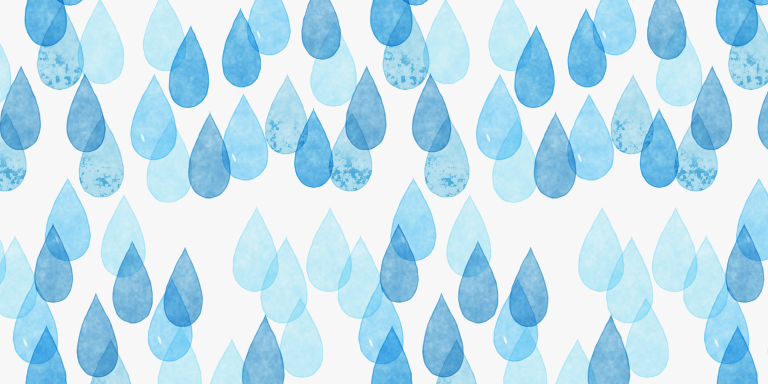
A WebGL 2 fragment shader for this pattern:

```glsl
#version 300 es
precision highp float;
// Watercolour raindrops in overlapping pairs on near-white paper.
// Pairs sit in loosely jittered rows, five to a repeat, each row slid sideways;
// each drop absorbs light like a wash, so overlaps deepen by multiplication.

uniform vec2 u_resolution;
out vec4 fragColor;

const vec2 CELL = vec2(0.18, 0.273);  // room for one pair, in canvas heights
const float COLUMNS = 5.0;            // pairs across one repeat
const float HALF_HEIGHT = 0.107;      // half the length of a drop

float hash(vec2 p) {
    vec3 q = fract(vec3(p.xyx) * 0.1031);
    q += dot(q, q.yzx + 33.33);
    return fract((q.x + q.y) * q.z);
}

float noise(vec2 p) {
    vec2 i = floor(p), f = fract(p);
    f = f * f * (3.0 - 2.0 * f);
    return mix(mix(hash(i), hash(i + vec2(1, 0)), f.x),
               mix(hash(i + vec2(0, 1)), hash(i + vec2(1, 1)), f.x), f.y);
}

float fbm(vec2 p) {
    float sum = 0.0, gain = 0.5;
    for (int i = 0; i < 4; i++) {
        sum += gain * noise(p);
        p = mat2(1.6, 1.2, -1.2, 1.6) * p + 7.3;
        gain *= 0.5;
    }
    return sum;
}

// Approximate signed distance to a teardrop with its tip upward
float dropDistance(vec2 q, float girth) {
    float s = clamp(q.y / HALF_HEIGHT, -0.999, 0.999);
    float width = girth * sqrt(1.0 + s) * pow(1.0 - s, 1.13);
    float slope = width * (0.5 / (1.0 + s) - 1.13 / (1.0 - s)) / HALF_HEIGHT;
    slope = clamp(slope, -4.0, 4.0);
    float side = (abs(q.x) - width) / sqrt(1.0 + slope * slope);
    return max(side, abs(q.y) - HALF_HEIGHT);
}

// Light passed by one drop; kind runs over four washes
vec3 dropWash(vec2 q, float kind, vec2 seed, float pixel) {
    float girth = kind < 2.0 ? 0.051 : 0.046;
    float d = dropDistance(q, girth) + 0.002 * (noise(q * 70.0 + seed) - 0.5);
    float mask = 1.0 - smoothstep(-pixel, pixel, d);
    if (mask <= 0.0) return vec3(1);

    vec3 pale = vec3(0.79, 0.95, 0.995);
    vec3 light = vec3(0.64, 0.885, 0.99);
    vec3 vivid = vec3(0.43, 0.76, 0.93);
    vec3 slate = vec3(0.50, 0.75, 0.89);
    vec3 tint = kind < 1.0 ? pale : kind < 2.0 ? light : kind < 3.0 ? vivid : slate;

    // Pigment: broad blooms, fine grain, lighter tip and a dark dried rim
    float blooms = fbm(q * 32.0 + seed);
    float grain = fbm(q * 130.0 + seed.yx);
    float depth = 0.32 + 0.75 * blooms + 0.6 * grain - 1.1 * q.y;
    depth += 0.75 * (1.0 - smoothstep(0.0, 0.0045, -d));

    // Some pale drops carry greyish granulated pigment in the belly
    float granulated = step(kind, 1.0) * step(0.6, hash(seed + 3.7));
    float belly = 1.0 - smoothstep(-0.06, 0.005, q.y + 0.4 * q.x);
    float specks = smoothstep(0.47, 0.62, 0.4 * blooms + 0.6 * grain);
    tint = mix(tint, vec3(0.69, 0.885, 0.955), granulated);
    depth += granulated * 1.7 * belly * specks;

    // Small unpainted glint on the light drops
    vec2 g = q - vec2(-0.027, -0.052);
    g.x += 0.35 * g.y;
    float glint = 1.0 - smoothstep(0.6, 1.1, length(g / vec2(0.004, 0.012)));
    depth *= 1.0 - 0.85 * glint * step(1.0, kind) * step(kind, 1.99);

    return pow(tint, vec3(max(depth, 0.1) * mask));
}

void main() {
    vec2 p = gl_FragCoord.xy / u_resolution.y;
    float pixel = 0.8 / u_resolution.y;
    vec3 color = vec3(0.97);

    for (int dy = -1; dy <= 1; dy++)
    for (int dx = -1; dx <= 1; dx++) {
        // Rows slide sideways, columns repeat
        float row = floor(p.y / CELL.y + 0.22) + float(dy);
        float slide = fract(0.382 * row);
        float column = floor(p.x / CELL.x - slide) + float(dx);
        vec2 id = vec2(mod(column, COLUMNS), row) + 29.0;
        vec2 jitter = vec2(hash(id), hash(id + 23.1)) - 0.5;
        vec2 center = (vec2(column + slide, row - 0.22) + 0.5) * CELL;
        center += vec2(0.05, 0.08) * jitter;

        // Pairs lie anywhere from side by side to one above the other
        float lean = hash(id + 41.7) < 0.5 ? -1.0 : 1.0;
        float angle = mix(0.35, 1.35, hash(id + 5.3));
        vec2 spread = vec2(lean * 0.049 * cos(angle), 0.062 * sin(angle));

        // One drop of the pair is usually strong, the other weak
        float strongOne = floor(2.0 * hash(id + 77.2));
        for (int k = 0; k < 2; k++) {
            vec2 seed = id * 7.0 + float(k) * 131.0;
            float choice = hash(seed + 0.5);
            bool strong = float(k) == strongOne && hash(id + 90.4) < 0.7;
            if (!strong && choice > 0.92) continue;
            float kind = strong ? 2.0 + floor(2.0 * choice) + 0.5
                                : (choice < 0.54 ? 0.5 : 1.5);
            vec2 q = p - center - spread * (2.0 * float(k) - 1.0);
            q.x += q.y * 0.08 * (hash(seed + 9.1) - 0.5);
            q /= 0.95 + 0.1 * hash(seed + 2.2);
            color *= dropWash(q, kind, seed, pixel);
        }
    }
    fragColor = vec4(color, 1.0);
}
```
